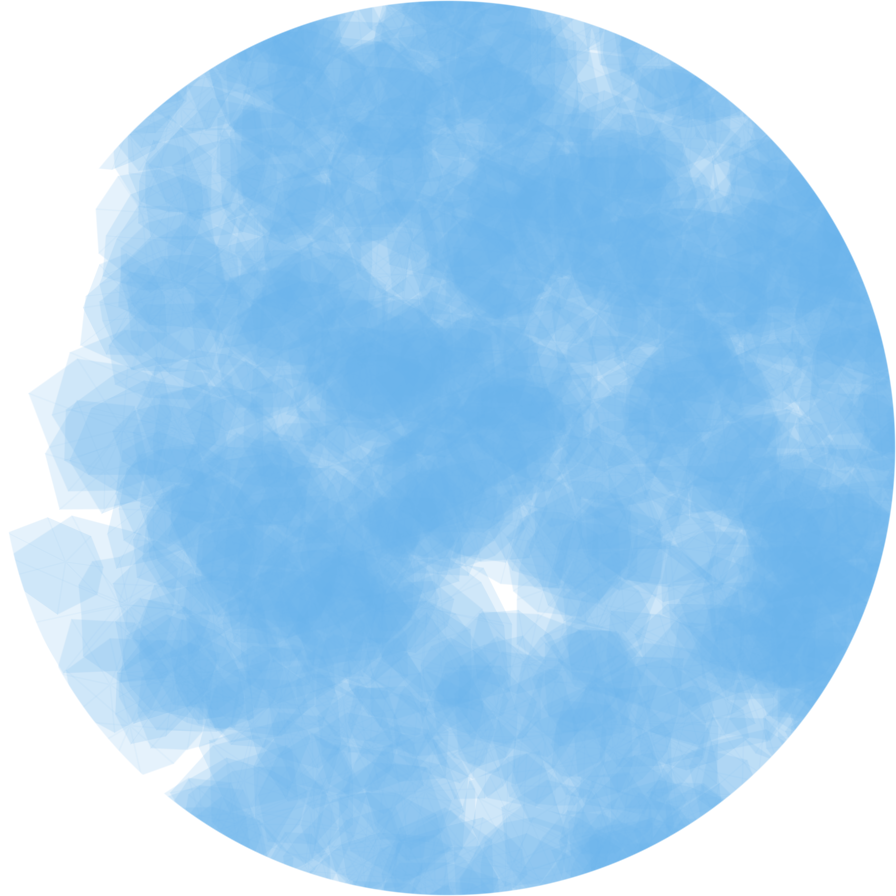
Write a WebGL 2 fragment shader that draws this texture.

```glsl
#version 300 es
precision highp float;

uniform vec2 u_resolution;
out vec4 fragColor;

float hash(vec2 p) {
    return fract(sin(dot(p, vec2(127.1, 311.7))) * 43758.5453);
}

float valueNoise(vec2 p) {
    vec2 i = floor(p), f = fract(p);
    f = f * f * (3.0 - 2.0 * f);
    return mix(mix(hash(i), hash(i + vec2(1, 0)), f.x),
               mix(hash(i + vec2(0, 1)), hash(i + vec2(1, 1)), f.x), f.y);
}

float cross2(vec2 a, vec2 b) {
    return a.x * b.y - a.y * b.x;
}

// Corner k of an irregular polygon whose hub lies off centre
vec2 corner(vec2 id, float k, float sides) {
    k = mod(k, sides);
    float angle = 6.28318 * k / sides;
    float reach = (0.8 + 0.3 * hash(id + k * 3.7)) * (1.0 + 0.3 * cos(angle + id.x * 5.0));
    return reach * vec2(cos(angle), sin(angle));
}

// Opacity of one pale polygon, built as a fan of triangles with faint seams
float petalOpacity(vec2 p, vec2 id, float radius, float soft) {
    float turn = 6.28318 * hash(id + 5.3);
    vec2 q = mat2(cos(turn), -sin(turn), sin(turn), cos(turn)) * p / radius;
    q.y *= 1.0 + 0.5 * hash(id + 8.1);

    float sides = 7.0 + floor(6.0 * hash(id + 2.9));
    float k = floor(atan(q.y, q.x) / 6.28318 * sides);
    vec2 a = corner(id, k, sides);
    vec2 b = corner(id, k + 1.0, sides);

    float inside = radius * cross2(b - a, q - a) / length(b - a);
    float seam = radius * min(abs(cross2(normalize(a), q)), abs(cross2(normalize(b), q)));
    float line = 1.0 - smoothstep(0.0, 1.5 * soft, seam);
    return smoothstep(-soft, soft, inside) * (0.17 + 0.05 * line);
}

// Chance that a polygon is present: drifting clusters, thinner at the left
float density(vec2 c) {
    float drift = 0.65 * valueNoise(c * 4.5 + 3.7) + 0.35 * valueNoise(c * 10.0 + 21.4);
    return 0.68 + 1.3 * (drift - 0.5) - 0.45 * smoothstep(0.22, 0.0, c.x);
}

void main() {
    float size = min(u_resolution.x, u_resolution.y);
    vec2 uv = (gl_FragCoord.xy - 0.5 * u_resolution) / size + 0.5;
    float pixel = 1.0 / size;
    float soft = max(0.0012, 0.7 * pixel);
    float cellSize = 0.16;

    // Light left over after all stacked polygons
    float clear = 1.0;
    for (int layer = 0; layer < 24; layer++) {
        vec2 shift = vec2(hash(vec2(layer, 1.5)), hash(vec2(layer, 7.5)));
        vec2 base = floor(uv / cellSize + shift);
        for (int n = 0; n < 9; n++) {
            vec2 cell = base + vec2(n % 3 - 1, n / 3 - 1);
            vec2 id = cell + float(layer) * vec2(17.3, 9.1);
            vec2 center = (cell - shift + vec2(hash(id), hash(id + 31.7))) * cellSize;
            float radius = 0.055 + 0.045 * hash(id + 12.6);
            vec2 p = uv - center;
            if (length(p) > 1.5 * radius || hash(id + 44.2) > density(center)) continue;
            clear *= 1.0 - petalOpacity(p, id, radius, soft);
        }
    }

    // Round cut-out on white
    float disc = 1.0 - smoothstep(-pixel, pixel, length(uv - 0.5) - 0.499);
    vec3 blue = vec3(0.40, 0.695, 0.92);
    fragColor = vec4(mix(vec3(1.0), blue, (1.0 - clear) * disc), 1.0);
}
```
